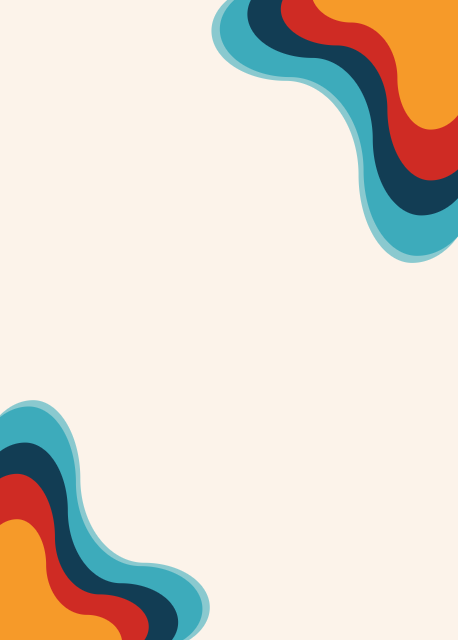
This background is drawn by a Shadertoy shader. Its source:

```glsl
// Two nested, wavy corner motifs in flat retro colours on a cream ground.
// Each contour joins three ellipse arcs: a side lobe, a hollow bend and a
// bottom lobe. The lower-left motif is the same one, turned and shrunk.

#define GRID vec2(548.0, 768.0)        // design units across the canvas
#define TURN_SCALE vec2(0.88, 0.893)   // size of the lower-left motif
#define TURN_FROM vec2(297.0, 40.0)    // anchor in the turned corner
#define TURN_TO vec2(253.0, 38.0)      // same anchor in the main corner
#define RIGHT_STRETCH 1.2              // bottom lobe is wider to the right
#define RINGS 5

const vec3 CREAM = vec3(0.988, 0.953, 0.918);

const vec3 ringColor[RINGS] = vec3[RINGS](
    vec3(0.540, 0.790, 0.810),   // pale teal
    vec3(0.240, 0.670, 0.735),   // teal
    vec3(0.070, 0.240, 0.330),   // navy
    vec3(0.810, 0.170, 0.140),   // red
    vec3(0.965, 0.605, 0.160));  // orange

// Leftmost point of the side lobe (xy) and the flat shelf below it (zw).
const vec4 sideLobe[RINGS] = vec4[RINGS](
    vec4(253.0, 37.0, 342.0, 97.0),
    vec4(263.0, 35.0, 347.0, 92.5),
    vec4(296.0, 17.0, 374.0, 69.5),
    vec4(336.0, 11.0, 403.0, 54.5),
    vec4(372.0, -12.0, 420.0, 27.0));

// Upright wall after the bend (xy) and the bottom of the lower lobe (zw).
const vec4 bottomLobe[RINGS] = vec4[RINGS](
    vec4(429.0, 210.0, 493.0, 315.5),
    vec4(435.0, 205.0, 499.0, 307.0),
    vec4(446.0, 167.0, 504.0, 258.5),
    vec4(463.5, 131.0, 515.0, 216.5),
    vec4(475.5, 94.0, 515.0, 155.5));

// Approximate signed distance to an ellipse, negative inside.
float ellipse(vec2 p, vec2 radii) {
    float k = length(p / radii);
    float slope = length(p / (radii * radii));
    return k * (k - 1.0) / max(slope, 1e-5);
}

// Signed distance to one contour; y runs downward from the top edge.
float contour(vec2 p, vec4 side, vec4 bottom) {
    vec2 leftmost = side.xy, shelf = side.zw;
    vec2 wall = bottom.xy, base = bottom.zw;

    if (p.y > wall.y) {
        vec2 center = vec2(base.x, wall.y);
        vec2 radii = vec2(base.x - wall.x, base.y - wall.y);
        if (p.x > base.x) radii.x *= RIGHT_STRETCH;
        return ellipse(p - center, radii);
    }
    if (p.x < shelf.x) {
        vec2 center = vec2(shelf.x, leftmost.y);
        return ellipse(p - center, abs(shelf - leftmost));
    }
    return -ellipse(p - vec2(shelf.x, wall.y), abs(wall - shelf));
}

// Paint the nested rings from the outside in.
vec3 paintMotif(vec3 color, vec2 p, float pixel) {
    for (int i = 0; i < RINGS; i++) {
        float d = contour(p, sideLobe[i], bottomLobe[i]);
        float cover = clamp(0.5 - d / pixel, 0.0, 1.0);
        color = mix(color, ringColor[i], cover);
    }
    return color;
}

void mainImage(out vec4 fragColor, in vec2 fragCoord) {
    vec2 p = fragCoord / iResolution.xy * GRID;
    float pixel = GRID.y / iResolution.y;

    // Upper-right corner, measured from the top edge.
    vec2 upper = vec2(p.x, GRID.y - p.y);
    // Lower-left corner: half turn, then rescale about the anchor.
    vec2 turned = vec2(GRID.x - p.x, p.y);
    vec2 lower = TURN_TO + (turned - TURN_FROM) / TURN_SCALE;

    vec3 color = paintMotif(CREAM, upper, pixel);
    color = paintMotif(color, lower, pixel / TURN_SCALE.x);
    fragColor = vec4(color, 1.0);
}
```
